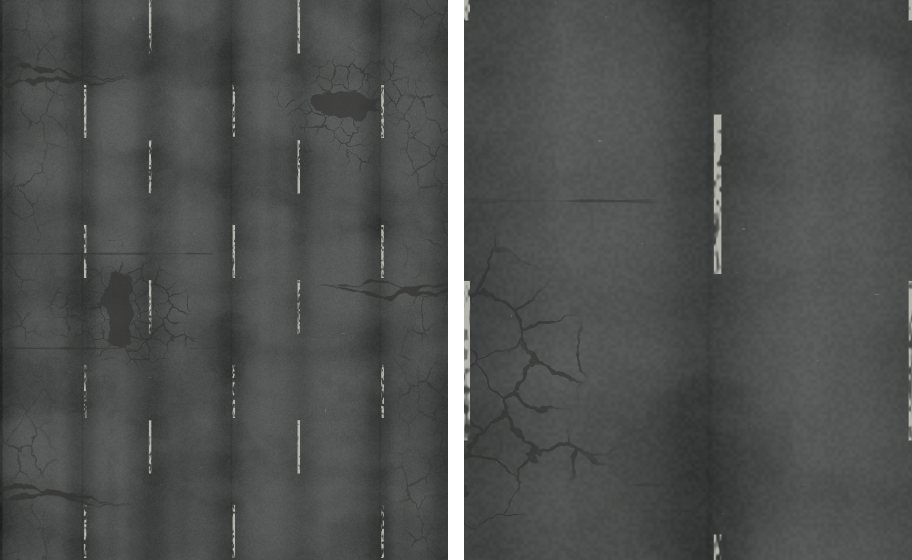
Left, the full canvas; right, a detail of the centre.
A Shadertoy shader for this texture:

```glsl
// Worn six-lane asphalt: alternating strong and weak lane seams, five columns of
// staggered, chipped dashes, and damage built from Voronoi cracks, tar seams and
// ragged patches. Positions are in canvas heights, origin at the lower left.

#define ASPECT 0.802
#define PAIR_PITCH 0.332
#define DASH_PERIOD 0.25
#define DASH_LENGTH 0.095
#define DASH_WIDTH 0.0046
#define CRACK_WIDTH 0.0008
#define GRAIN 0.034
#define ASPHALT vec3(0.347, 0.356, 0.350)
#define SEAM_STRONG 0.085
#define SEAM_WEAK 0.058
#define TAR vec3(0.190, 0.190, 0.185)
#define PAINT vec3(0.76, 0.76, 0.73)

float hash(vec2 p) {
    vec3 q = fract(p.xyx * 0.1031);
    q += dot(q, q.yzx + 33.33);
    return fract((q.x + q.y) * q.z);
}

float noise(vec2 p) {
    vec2 i = floor(p), f = fract(p);
    f = f * f * (3.0 - 2.0 * f);
    return mix(mix(hash(i), hash(i + vec2(1, 0)), f.x),
               mix(hash(i + vec2(0, 1)), hash(i + 1.0), f.x), f.y);
}

float fbm(vec2 p) {
    float sum = 0.0, amp = 0.5;
    for (int i = 0; i < 5; i++) {
        sum += amp * noise(p);
        p = mat2(1.6, 1.2, -1.2, 1.6) * p + 7.3;
        amp *= 0.5;
    }
    return sum;
}

// Distance to the border between the two nearest Voronoi cells
float cellBorder(vec2 p) {
    vec2 base = floor(p), near1 = vec2(9.0), near2 = vec2(9.0);
    for (int j = -1; j <= 1; j++)
    for (int i = -1; i <= 1; i++) {
        vec2 cell = base + vec2(i, j);
        vec2 r = cell + vec2(hash(cell), hash(cell + 57.0)) - p;
        if (dot(r, r) < dot(near1, near1)) { near2 = near1; near1 = r; }
        else if (dot(r, r) < dot(near2, near2)) near2 = r;
    }
    return (dot(near2, near2) - dot(near1, near1)) / (2.0 * length(near2 - near1));
}

// Cracked network of a given cell size, with broken stretches
float cracks(vec2 p, vec2 size, float px) {
    vec2 warp = vec2(fbm(p * 45.0), fbm(p * 45.0 + 31.0)) - 0.5;
    float d = cellBorder((p + warp * 0.024) / size) * min(size.x, size.y);
    float width = CRACK_WIDTH * (0.3 + 1.3 * noise(p * 40.0));
    return (1.0 - smoothstep(width - px * 0.6, width + px * 0.8, d))
         * smoothstep(0.2, 0.55, noise(p * 24.0 + 5.0));
}

// Soft dark seam recurring across the road
float seam(float x, float center, float spread) {
    float d = fract((x - center) / PAIR_PITCH + 0.5) - 0.5;
    return exp(-pow(d * PAIR_PITCH / spread, 2.0));
}

// Staggered lane dashes, each with its own amount of wear
float dashes(vec2 uv, vec2 p, float px) {
    float paint = 0.0;
    for (int i = 0; i < 5; i++) {
        float odd = float(i % 2);
        float x = 0.190 + PAIR_PITCH * float(i / 2) + 0.145 * odd;
        float y = (uv.y - mix(0.051, 0.202, odd)) / DASH_PERIOD + 0.5;
        float along = abs(fract(y) - 0.5) * DASH_PERIOD - DASH_LENGTH * 0.5;
        float across = abs(uv.x - x) * ASPECT - DASH_WIDTH * 0.5;
        float shape = 1.0 - smoothstep(-px * 0.5, px * 0.5, max(along, across));
        float wear = 0.28 + 0.22 * hash(vec2(i * 7, floor(y) + 11.0));
        float chips = 0.6 * noise(p * vec2(480.0, 260.0))
                    + 0.4 * noise(p * vec2(190.0, 45.0) + 9.0);
        paint = max(paint, shape * smoothstep(wear - 0.14, wear + 0.22, chips));
    }
    return paint;
}

// Two ragged dark patches: x is the filled core, y the cracked zone around it
vec2 patches(vec2 p, float px) {
    vec2 mask = vec2(0.0);
    float rag = fbm(p * 28.0) - 0.48;
    for (int k = 0; k < 2; k++) {
        vec2 d = p - mix(vec2(0.625, 0.811), vec2(0.213, 0.447), float(k));
        vec2 radius = mix(vec2(0.056, 0.024), vec2(0.022, 0.064), float(k));
        float core = length(d / radius) - 1.0 + 1.8 * rag;
        float zone = length(d / vec2(0.15, 0.125)) + 0.9 * rag;
        mask = max(mask, vec2(1.0 - smoothstep(-0.04, 0.04 + px * 20.0, core),
                              1.0 - smoothstep(0.65, 1.0, zone)));
    }
    return mask;
}

// Tarred split seams running inward from alternate sides
float tarSeams(vec2 p, float px) {
    float tar = 0.0;
    for (int k = 0; k < 3; k++) {
        float inward = k == 1 ? ASPECT - p.x : p.x;
        float row = float(k) * 13.0;
        float drift = 0.04 * (fbm(vec2(p.x * 18.0, row)) - 0.5);
        float y = p.y - 0.863 + 0.372 * float(k) - drift + 0.03 * inward;
        float taper = 1.0 - smoothstep(0.08, 0.26, inward);
        float gap = 0.016 * noise(vec2(p.x * 36.0, row)) * taper;
        float width = (0.0005 + 0.006 * noise(p * vec2(70.0, 90.0) + row)) * taper;
        tar = max(tar, (1.0 - smoothstep(-px, px, abs(abs(y) - gap) - width))
                     * smoothstep(0.0, 0.15, taper));
    }
    return tar;
}

void mainImage(out vec4 fragColor, in vec2 fragCoord) {
    vec2 uv = fragCoord / iResolution.xy;
    vec2 p = uv * vec2(ASPECT, 1.0);
    float px = 1.0 / iResolution.y;

    // Lane seams, vertical streaks and cloudy stains
    vec3 color = ASPHALT - SEAM_STRONG * seam(uv.x, 0.180, 0.036)
                         - SEAM_WEAK * seam(uv.x, 0.338, 0.034);
    color -= 0.02 * seam(uv.x, 0.184, 0.0025);
    color += 0.024 * (noise(p * vec2(55.0, 1.5)) - 0.5);
    color -= 0.055 * smoothstep(0.32, 0.72, fbm(p * vec2(6.0, 10.0) + 3.0));
    color -= 0.014 * smoothstep(0.54, 0.59, fbm(p * 10.0 + 20.0));
    color -= 0.05 * smoothstep(0.36, 0.5, abs(uv.x - 0.5)) * noise(p * 5.0 + 2.0);
    color -= 0.07 * (1.0 - smoothstep(0.002, 0.007, p.x));
    color += GRAIN * (noise(p * 480.0) - 0.5);
    color += 0.12 * smoothstep(0.985, 1.0, noise(p * 230.0));

    // Cracks at the road edges and around the patches
    vec2 patchMask = patches(p, px);
    float edge = smoothstep(0.28, 0.36, abs(p.x - ASPECT * 0.5) + 0.10 * (noise(p * 9.0) - 0.5));
    float damage = 0.55 * edge * cracks(p, vec2(0.036, 0.052), px);
    damage = max(damage, 0.65 * patchMask.y * cracks(p + 3.0, vec2(0.029), px));

    // Thin cross joints bounding the repaired section
    float joint = min(abs(p.y - 0.547), abs(p.y - 0.378)) + 0.003 * (noise(p * 50.0) - 0.5);
    joint = (1.0 - smoothstep(0.0004, 0.0008 + px, joint)) * (1.0 - smoothstep(0.36, 0.40, p.x));
    damage = max(damage, 0.5 * joint * smoothstep(0.3, 0.6, noise(p * 22.0)));
    damage = max(damage, max(0.6 * patchMask.x, 0.7 * tarSeams(p, px)));

    color = mix(color, TAR, damage);
    color = mix(color, PAINT, 0.9 * dashes(uv, p, px));
    fragColor = vec4(color, 1.0);
}
```
